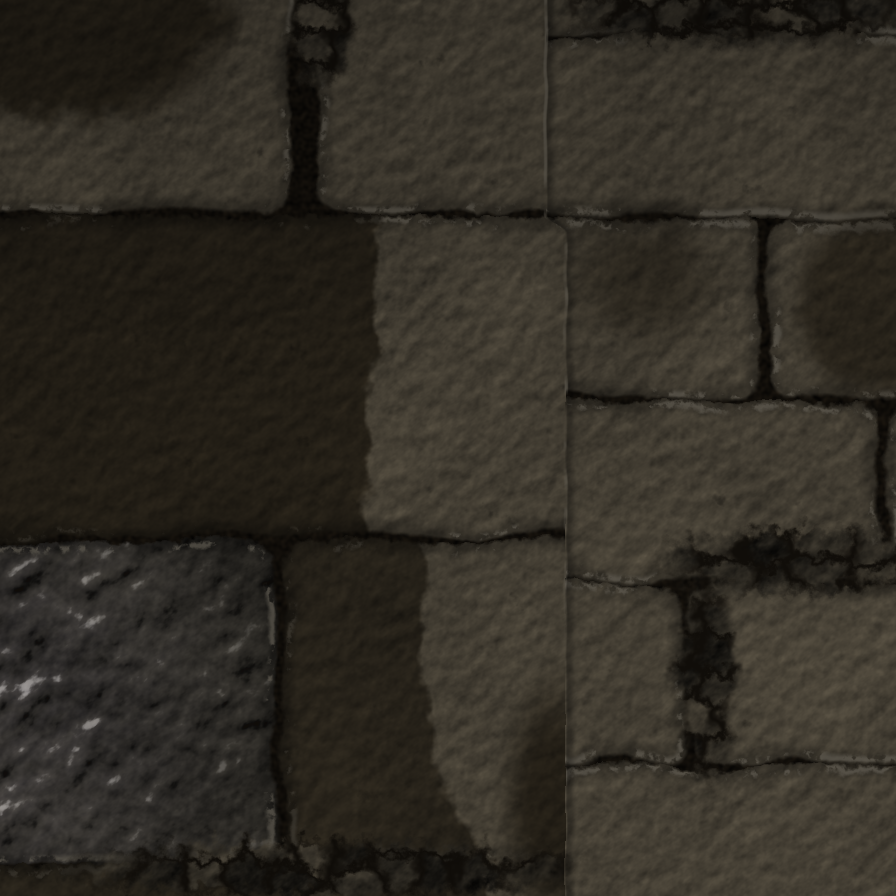
This texture is drawn by a three.js fragment shader. Its source:

```glsl
// Dim old masonry: two abutting walls of rough blocks, partly stained dark.
// Warped rounded boxes are cut from courses; gradient noise gives relief,
// ragged stains and uneven joints, and Voronoi cells give the rubble.
varying vec2 vUv;

const vec3 STONE = vec3(0.275, 0.252, 0.208);
const vec3 ROUGH_STONE = vec3(0.185, 0.175, 0.155);
const vec3 JOINT = vec3(0.062, 0.050, 0.034);
const vec3 RIM = vec3(0.390, 0.370, 0.330);
const vec3 DAMP = vec3(0.51, 0.48, 0.42);

vec2 hash2(vec2 p) {
  vec2 q = vec2(dot(p, vec2(127.1, 311.7)), dot(p, vec2(269.5, 183.3)));
  return fract(sin(q) * 43758.5);
}

float corner(vec2 cell, vec2 offset, vec2 f) {
  return dot(hash2(cell + offset) * 2.0 - 1.0, f - offset);
}

float gradientNoise(vec2 p) {
  vec2 i = floor(p), f = fract(p);
  vec2 u = f * f * f * (f * (f * 6.0 - 15.0) + 10.0);
  float low = mix(corner(i, vec2(0.0), f), corner(i, vec2(1.0, 0.0), f), u.x);
  float high = mix(corner(i, vec2(0.0, 1.0), f), corner(i, vec2(1.0), f), u.x);
  return mix(low, high, u.y);
}

float fbm(vec2 p) {
  float sum = 0.0, amp = 0.6;
  for (int i = 0; i < 4; i++) {
    sum += amp * gradientNoise(p);
    p = mat2(1.6, 1.2, -1.2, 1.6) * p + 7.3;
    amp *= 0.55;
  }
  return sum;
}

// Slope of a diagonally stretched noise surface toward the light
float relief(vec2 p, vec2 scale, float reach) {
  vec2 q = mat2(0.77, -0.64, 0.64, 0.77) * p, e = reach * vec2(0.25, 0.97);
  return fbm((q - e) * scale) - fbm((q + e) * scale);
}

float roundBox(vec2 p, vec2 lo, vec2 hi, float radius) {
  vec2 d = abs(p - 0.5 * (lo + hi)) - 0.5 * (hi - lo) + radius;
  return length(max(d, 0.0)) + min(max(d.x, d.y), 0.0) - radius;
}

// 1 inside a soft-edged ellipse, 0 outside
float patchMask(vec2 p, vec2 centre, vec2 radii, float soft) {
  return 1.0 - smoothstep(1.0 - soft, 1.0 + soft, length((p - centre) / radii));
}

// Voronoi chips: x = distance to the cell border, y = random tone
vec2 chips(vec2 p) {
  float first = 9.0, second = 9.0, tone = 0.0;
  for (int i = 0; i < 9; i++) {
    vec2 c = floor(p) + vec2(mod(float(i), 3.0), floor(float(i) / 3.0)) - 1.0;
    vec2 h = hash2(c);
    float d = length(c + 0.1 + 0.8 * h - p);
    if (d < first) { second = first; first = d; tone = h.x; }
    else second = min(second, d);
  }
  return vec2(second - first, tone);
}

void main() {
  vec2 uv = vUv;
  float ragged = fbm(uv * 22.0 + 3.0), fine = fbm(uv * 60.0);
  float broad = fbm(uv * 5.0 + 11.0), lobes = gradientNoise(uv * 11.0 + 5.0);
  vec2 p = uv + 0.016 * vec2(lobes, gradientNoise(uv * 9.0 + 40.0)) + 0.008 * vec2(ragged, fine);

  // Courses of the left and right walls, each row cut at most once
  float seam = 0.631 - 0.022 * smoothstep(0.74, 0.76, uv.y) + 0.003 * gradientNoise(uv.yy * 17.0);
  float right = step(seam, uv.x), left = 1.0 - right;
  float pitch = mix(0.362, 0.204, right), base = mix(0.035, 0.145, right);
  float row = floor((p.y - base) / pitch);
  float leftCut = mix(0.312 + 0.014 * row, -0.3, mod(row, 2.0));
  float cut = mix(leftCut, 0.77 + 0.35 * fract(row * 0.62) + step(row, -0.5), right);
  float after = step(cut, p.x), bottomRow = 1.0 - step(0.5, row);
  float gap = 0.001 + 0.008 * smoothstep(-0.15, 0.3, lobes + 0.5 * ragged);
  float cutGap = 0.006 + 0.010 * left * step(1.5, row);
  vec2 lo = vec2(mix(mix(-0.3, seam - 0.02, right), cut + cutGap, after), base + row * pitch + gap);
  vec2 hi = vec2(mix(cut - cutGap, mix(seam + 0.02, 1.3, right), after), base + (row + 1.0) * pitch - 0.4 * gap);
  float edge = roundBox(p, lo, hi, 0.025) + 0.005 * fine;

  // Stone face: diagonal tooling, grain, pits and slow blotches
  float tooling = relief(uv, vec2(36.0, 58.0), 0.004);
  float grain = gradientNoise(uv * 170.0) + 0.7 * gradientNoise(uv * 95.0 + 9.0);
  float texture = 0.46 * tooling + 0.12 * grain;
  vec3 color = STONE * (0.98 + texture + 0.26 * broad + 0.14 * ragged);
  color *= 1.0 - 0.3 * smoothstep(0.28, 0.5, ragged + 0.3 * fine);

  // Broken, cooler block at the lower left: facets, cracks and pale flecks
  float crags = relief(uv, vec2(17.0, 24.0), 0.008);
  float glow = patchMask(uv, vec2(-0.02, 0.20), vec2(0.20, 0.22), 0.9);
  vec3 broken = ROUGH_STONE * (0.85 + 0.6 * crags + 1.3 * texture + 0.5 * broad);
  broken += vec3(0.10, 0.095, 0.11) * glow * (0.6 + crags);
  broken += (0.08 + 0.22 * glow) * smoothstep(0.25, 0.5, crags + 0.5 * tooling);
  broken *= 1.0 - 0.6 * smoothstep(0.2, 0.45, -crags - 0.3 * tooling);
  color = mix(color, max(broken, JOINT), left * (1.0 - after) * bottomRow);

  // Damp stains, crisp on the left wall and soft on the right
  float wander = uv.x + 0.03 * ragged + 0.025 * lobes;
  float lowerEdge = mix(0.475 + 0.35 * max(0.0, 0.2 - uv.y), 0.418, step(0.5, row));
  float inRow = mix(after * 0.85, 1.0 - step(1.5, row), step(0.5, row));
  float stain = inRow * (1.0 - smoothstep(lowerEdge - 0.005, lowerEdge + 0.005, wander));
  stain = left * max(stain, patchMask(uv + 0.06 * ragged, vec2(0.08, 0.98), vec2(0.17, 0.11), 0.2));
  stain = max(stain, 0.6 * patchMask(uv + 0.04 * ragged, vec2(0.72, 0.69), vec2(0.07, 0.06), 0.7));
  stain = max(stain, 0.85 * patchMask(uv + 0.03 * ragged, vec2(0.98, 0.66), vec2(0.09, 0.10), 0.25));
  stain = max(stain, left * patchMask(uv, vec2(0.62, 0.10), vec2(0.05, 0.12), 0.5));
  color *= mix(vec3(1.0), DAMP, stain);

  // Worn rims, contact shade and dark joints of uneven softness
  float rim = smoothstep(-0.012, -0.005, edge) * (1.0 - smoothstep(-0.004, 0.0, edge));
  color *= 1.0 - 0.3 * smoothstep(-0.02, 0.0, edge);
  color = mix(color, RIM, 0.7 * rim * smoothstep(0.0, 0.2, fine - lobes) * (1.0 - 0.6 * stain));
  color = mix(color, JOINT * (1.0 + grain), smoothstep(-0.002, 0.003 + 0.006 * abs(lobes), edge));

  // Rubble packed into the wider gaps
  vec2 r = uv + 0.04 * vec2(ragged, fine);
  float packed = patchMask(r, vec2(0.36, 0.97), vec2(0.035, 0.06), 0.3);
  packed = max(packed, patchMask(r, vec2(0.89, 0.375), vec2(0.14, 0.033), 0.3));
  packed = max(packed, patchMask(r, vec2(0.36, 0.03), vec2(0.26, 0.03), 0.3));
  packed = max(packed, patchMask(r, vec2(0.82, 0.99), vec2(0.20, 0.035), 0.3));
  packed = max(packed, patchMask(r, vec2(0.79, 0.24), vec2(0.03, 0.11), 0.3));
  vec2 chip = chips(uv * vec2(19.0, 27.0) + 0.7 * vec2(ragged, fine));
  vec3 chipColor = STONE * (0.3 + 0.6 * chip.y + texture + 0.4 * crags);
  color = mix(color, mix(JOINT, chipColor, smoothstep(0.0, 0.4, chip.x)), packed);

  // Thin lit seam with its shadow, then the dimmer upper left
  float off = uv.x - seam;
  color *= 1.0 - 0.3 * smoothstep(0.0, 0.003, off) * (1.0 - smoothstep(0.003, 0.014, off));
  float lit = (1.0 - smoothstep(0.0005, 0.003, abs(off))) * smoothstep(0.25, 0.4, uv.y);
  color = mix(color, RIM, 0.65 * lit * smoothstep(-0.2, 0.2, broad + ragged));
  color *= 1.0 - 0.18 * smoothstep(0.5, 1.0, uv.y) - 0.06 * (1.0 - uv.x);
  gl_FragColor = vec4(color, 1.0);
}
```
